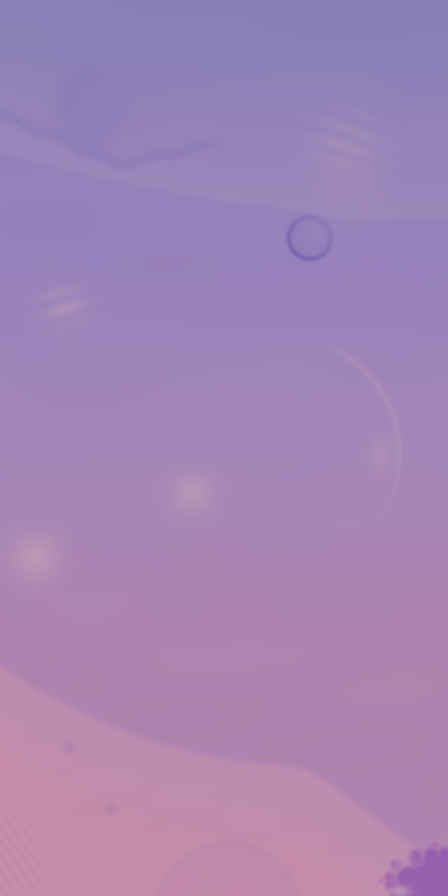
Give the GLSL for this background, as a WebGL 2 fragment shader.

```glsl
#version 300 es
precision highp float;

uniform vec2 u_resolution;
out vec4 outColor;

// Sky gradient, top to bottom
const vec3 SKY_TOP = vec3(0.53, 0.50, 0.71);
const vec3 SKY_HIGH = vec3(0.59, 0.505, 0.73);
const vec3 SKY_MID = vec3(0.64, 0.525, 0.72);
const vec3 SKY_LOW = vec3(0.69, 0.51, 0.685);
// Features
const vec3 VEIL = vec3(0.62, 0.54, 0.73);
const vec3 SHADE = vec3(0.48, 0.44, 0.69);
const vec3 DUNE_TOP = vec3(0.735, 0.55, 0.685);
const vec3 DUNE_BASE = vec3(0.775, 0.55, 0.66);
const vec3 GLOW = vec3(0.78, 0.65, 0.71);
const vec3 VIOLET = vec3(0.57, 0.34, 0.68);
const vec3 BUBBLE_RIM = vec3(0.44, 0.37, 0.68);
const vec2 BUBBLE_POS = vec2(0.692, 1.469);
const float BUBBLE_RADIUS = 0.047;
const vec2 ARC_POS = vec2(0.628, 0.985);
const float ARC_RADIUS = 0.264;

// Soft elliptical spot, 1 at its centre
float spot(vec2 p, vec2 center, vec2 size) {
  vec2 d = (p - center) / size;
  return exp(-dot(d, d));
}

// Soft line at signed distance d
float line(float d, float width) {
  return exp(-d * d / (width * width));
}

vec2 hash2(vec2 cell) {
  return fract(sin(vec2(dot(cell, vec2(127.1, 311.7)), dot(cell, vec2(269.5, 183.3)))) * 43758.5);
}

// Distance to the nearest scattered cell point
float cellular(vec2 p) {
  vec2 base = floor(p);
  float nearest = 2.0;
  for (int y = -1; y <= 1; y++) {
    for (int x = -1; x <= 1; x++) {
      vec2 cell = base + vec2(x, y);
      nearest = min(nearest, distance(p, cell + hash2(cell)));
    }
  }
  return nearest;
}

float ripples(vec2 p) {
  return sin(p.x * 7.0 + p.y * 19.0 + sin(p.x * 5.0)) * 0.6 + sin(p.x * 11.0 - p.y * 31.0) * 0.4;
}

vec3 sky(vec2 p) {
  vec3 color = mix(SKY_LOW, SKY_MID, smoothstep(0.45, 1.05, p.y));
  color = mix(color, SKY_HIGH, smoothstep(0.95, 1.5, p.y));
  color = mix(color, SKY_TOP, smoothstep(1.55, 1.95, p.y));
  return color + 0.003 * ripples(p);
}

// Pale veil with a dark fold, smudge and slanted streaks
vec3 addVeil(vec3 color, vec2 p) {
  float edge = 1.661 - 0.29 * p.x + 0.14 * p.x * p.x - 0.015 * line(p.x - 0.78, 0.08);
  float above = p.y - edge;
  float body = smoothstep(-0.005, 0.007, above);
  color = mix(color, VEIL, body * 0.7 * exp(-max(above, 0.0) * 6.0));

  float fold = p.y - max(1.74 - 0.43 * p.x, 1.576 + 0.2 * p.x) - 0.004 * sin(p.x * 60.0);
  float foldFade = 1.0 - smoothstep(0.43, 0.54, p.x);
  float foldShade = line(fold, fold > 0.0 ? 0.024 : 0.008);
  color = mix(color, SHADE, 0.32 * foldShade * foldFade);

  float smudge = length((p - vec2(0.21, 1.765)) * vec2(1.0, 0.85)) - 0.055;
  float leftSide = 1.0 - smoothstep(0.17, 0.31, p.x);
  color = mix(color, SHADE, 0.25 * line(smudge, 0.03) * leftSide);
  color = mix(color, SHADE, 0.14 * spot(p, vec2(0.24, 1.73), vec2(0.09, 0.07)));

  float streaks = 0.5 + 0.5 * sin((p.y + 0.35 * p.x) * 150.0 + sin(p.x * 14.0));
  color = mix(color, GLOW, 0.2 * streaks * spot(p, vec2(0.77, 1.69), vec2(0.09, 0.07)));
  return mix(color, GLOW, 0.13 * spot(p, vec2(0.78, 1.63), vec2(0.07, 0.1)));
}

vec3 addGlows(vec3 color, vec2 p) {
  float bands = 0.65 + 0.35 * sin((p.y - 0.3 * p.x) * 150.0);
  color = mix(color, GLOW, 0.42 * bands * spot(p, vec2(0.145, 1.318), vec2(0.055, 0.045)));
  color = mix(color, GLOW, 0.5 * spot(p, vec2(0.43, 0.9), vec2(0.045)));
  color = mix(color, GLOW, 0.58 * spot(p, vec2(0.08, 0.757), vec2(0.052)));
  color = mix(color, GLOW, 0.28 * spot(p, vec2(0.85, 0.985), vec2(0.03, 0.04)));

  vec2 d = p - ARC_POS;
  float arcFade = smoothstep(0.08, 0.18, d.x) * smoothstep(-0.16, 0.02, d.y);
  return mix(color, GLOW, 0.24 * arcFade * line(length(d) - ARC_RADIUS, 0.007));
}

vec3 addBubble(vec3 color, vec2 p) {
  vec2 d = p - BUBBLE_POS;
  float r = length(d);
  float inside = 1.0 - smoothstep(-0.005, 0.005, r - BUBBLE_RADIUS);
  color = mix(color, SHADE, 0.2 * inside);
  color = mix(color, VEIL, 0.45 * inside * spot(d, vec2(0.008, 0.012), vec2(0.025)));
  float rimShade = 0.5 - 0.2 * (d.x + d.y) / max(r, 0.001);
  return mix(color, BUBBLE_RIM, rimShade * line(r - BUBBLE_RADIUS, 0.006));
}

// Rosy dune with a faint dome, grain lines and dark flecks
vec3 addDune(vec3 color, vec2 p) {
  float bend = p.x - 0.695;
  float edge = 0.516 - 0.66 * p.x + 0.5 * p.x * p.x - 0.475 * (bend + sqrt(bend * bend + 0.002));
  float depth = edge - p.y;
  vec3 dune = mix(DUNE_TOP, DUNE_BASE, smoothstep(0.0, 0.3, depth));
  float grain = sin((p.x * 1.4 + p.y) * 190.0) * spot(p, vec2(0.0, 0.08), vec2(0.12, 0.14));
  dune += 0.012 * grain + 0.004 * ripples(p * 2.0);

  float dome = length((p - vec2(0.56, -0.05)) / vec2(0.165, 0.17) + vec2(0.3, 0.0)) - 1.0;
  dune = mix(dune, SKY_LOW, 0.22 * (1.0 - smoothstep(-0.02, 0.02, dome)) + 0.2 * line(dome, 0.05));
  float flecks = spot(p, vec2(0.156, 0.331), vec2(0.014)) + spot(p, vec2(0.247, 0.193), vec2(0.011));
  dune = mix(dune, VIOLET, 0.25 * flecks);
  return mix(color, dune, smoothstep(-0.008, 0.012, depth));
}

// Ragged violet clump in the lower right corner
vec3 addClump(vec3 color, vec2 p) {
  float cells = cellular(p * 28.0);
  float shape = length((p - vec2(0.98, 0.025)) / vec2(0.12, 0.085)) + 0.45 * (cells - 0.5);
  color = mix(color, VIOLET, 0.85 * (1.0 - smoothstep(0.65, 1.05, shape)));
  return mix(color, GLOW, 0.7 * spot(p, vec2(0.895, 0.01), vec2(0.022, 0.014)));
}

void main() {
  vec2 p = gl_FragCoord.xy / u_resolution * vec2(1.0, 2.0);
  vec3 color = addVeil(sky(p), p);
  color = addGlows(color, p);
  color = addBubble(color, p);
  color = addDune(color, p);
  color = addClump(color, p);
  outColor = vec4(color, 1.0);
}
```
